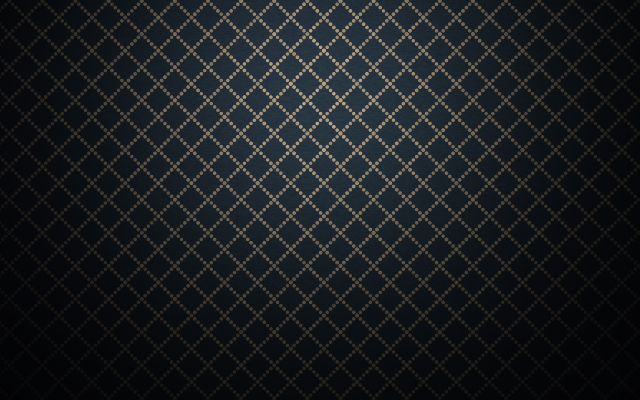
A WebGL 1 fragment shader for this pattern:

```glsl
precision highp float;
// Dark blue cloth crossed by a diagonal lattice of small gold dots.
// The lattice is a rotated grid of dots, kept only on every fifth row or column;
// a soft spotlight above the centre fades cloth and dots towards the edges.

uniform vec2 u_resolution;

// Lengths are fractions of the canvas height.
const float PERIOD = 0.0828;               // width of one diamond: 19.3 across, 12.1 down
const vec2 LATTICE_OFFSET = vec2(0.0098, 0.625); // a crossing, x from the centre line
const float DOTS_PER_SIDE = 5.0;
const float DOT_RADIUS = 0.38;             // in units of the dot pitch
const float CROSSING_RADIUS = 0.44;
const float RADIUS_WEAR = 0.05;
const float TONE_WEAR = 0.16;

const vec3 CLOTH_COLOUR = vec3(0.150, 0.205, 0.245);
const vec3 GOLD_COLOUR = vec3(0.690, 0.605, 0.485);
const vec3 SHADOW_COLOUR = vec3(0.010, 0.011, 0.018);

const vec2 LIGHT_CENTRE = vec2(0.0, 0.77);
const float LIGHT_FALLOFF = 3.8;
const float GOLD_FADE = 0.82;              // below 1 the gold outlasts the cloth
const vec2 WEAVE_SCALE = vec2(120.0, 420.0);
const float WEAVE_STRENGTH = 0.16;
const float GRAIN_SCALE = 480.0;
const float GRAIN_STRENGTH = 0.08;

float hash(vec2 cell) {
    vec3 h = fract(vec3(cell.xyx) * 0.1031);
    h += dot(h, h.yzx + 33.33);
    return fract((h.x + h.y) * h.z);
}

float valueNoise(vec2 p) {
    vec2 cell = floor(p);
    vec2 f = fract(p);
    f = f * f * (3.0 - 2.0 * f);
    float low = mix(hash(cell), hash(cell + vec2(1.0, 0.0)), f.x);
    float high = mix(hash(cell + vec2(0.0, 1.0)), hash(cell + vec2(1.0, 1.0)), f.x);
    return mix(low, high, f.y);
}

// Returns dot coverage in x and the tone of that dot in y.
vec2 dotLattice(vec2 p) {
    vec2 q = (p - LATTICE_OFFSET) / PERIOD;
    vec2 grid = vec2(q.x + q.y, q.x - q.y) * DOTS_PER_SIDE;
    vec2 id = floor(grid + 0.5);

    // A dot lies on a line where either index is a multiple of the side count.
    vec2 onLine = 1.0 - step(1.0, mod(id + 0.5, DOTS_PER_SIDE));
    float present = max(onLine.x, onLine.y);
    float crossing = onLine.x * onLine.y;

    float wear = hash(id + 200.0) - 0.5;
    float radius = mix(DOT_RADIUS, CROSSING_RADIUS, crossing) + RADIUS_WEAR * wear;
    float pixel = DOTS_PER_SIDE * sqrt(2.0) / (PERIOD * u_resolution.y);
    float edge = 0.6 * pixel;
    float coverage = 1.0 - smoothstep(radius - edge, radius + edge, length(grid - id));
    float tone = 1.0 + TONE_WEAR * (hash(id + 71.0) - 0.5);
    return vec2(coverage * present, tone);
}

void main() {
    vec2 p = gl_FragCoord.xy / u_resolution.y;
    p.x -= 0.5 * u_resolution.x / u_resolution.y;

    // Spotlight
    vec2 fromLight = p - LIGHT_CENTRE;
    float light = exp(-LIGHT_FALLOFF * dot(fromLight, fromLight));

    // Cloth with a horizontal weave and fine grain
    float weave = valueNoise((p + 2.0) * WEAVE_SCALE) - 0.5;
    float grain = hash(floor((p + 2.0) * GRAIN_SCALE)) - 0.5;
    float texture = 1.0 + WEAVE_STRENGTH * weave + GRAIN_STRENGTH * grain;
    vec3 cloth = SHADOW_COLOUR + CLOTH_COLOUR * light * texture;

    // Gold dots
    vec2 lattice = dotLattice(p);
    float goldTone = lattice.y * (1.0 + GRAIN_STRENGTH * grain);
    vec3 gold = SHADOW_COLOUR + GOLD_COLOUR * pow(light, GOLD_FADE) * goldTone;

    gl_FragColor = vec4(mix(cloth, gold, lattice.x), 1.0);
}
```
